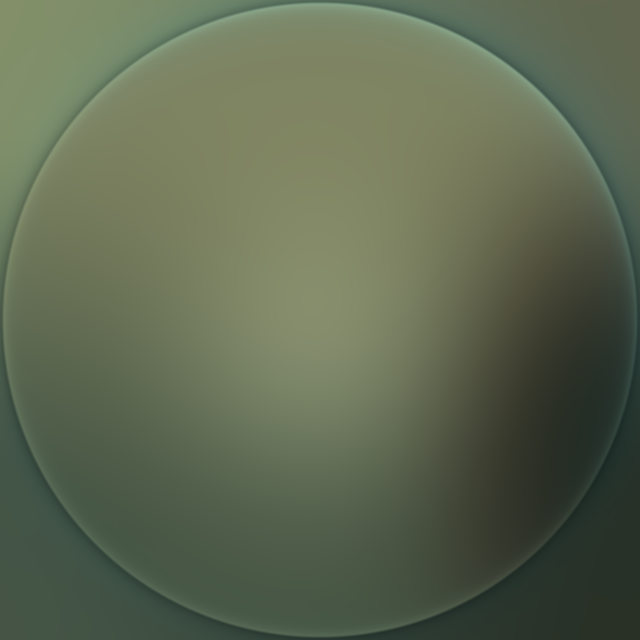
Give the GLSL for this background, as a Shadertoy shader.

```glsl
// A large olive glass sphere almost filling the canvas, over a matching backdrop.
// Smooth ramps and Gaussian lobes give the light and the shadow; the distance
// to the circle drives the teal halo, the dark contour and the bright rim.

const float RADIUS = 0.991;

// Backdrop: four corner tones, light at upper left
vec3 backdrop(vec2 p) {
    float side = smoothstep(-1.0, 1.0, p.x);
    float rise = smoothstep(-0.5, 0.65, p.y);
    vec3 low  = mix(vec3(0.27, 0.33, 0.27), vec3(0.16, 0.19, 0.15), side);
    vec3 high = mix(vec3(0.51, 0.56, 0.41), vec3(0.38, 0.40, 0.31), side);
    return mix(low, high, rise);
}

// Sphere body: vertical ramp, central glow, slanted shadow on the right
vec3 sphereBody(vec2 p) {
    float rise = smoothstep(-0.7, 0.75, p.y);
    vec3 color = mix(vec3(0.27, 0.325, 0.255), vec3(0.49, 0.505, 0.37), rise);

    vec2 g = p - vec2(0.0, -0.12);
    color += vec3(0.16, 0.155, 0.125) * exp(-4.0 * dot(g, g));

    vec2 s = p - vec2(0.88, -0.36);
    float shade = 0.95 * exp(-6.0 * s.x * s.x - 1.9 * s.y * s.y + 1.5 * s.x * s.y);
    color = mix(color, vec3(0.13, 0.165, 0.13), shade);
    // Warm band where the shadow is half deep
    color -= vec3(0.0, 0.035, 0.03) * 4.0 * shade * (1.0 - shade);
    return color;
}

void mainImage(out vec4 fragColor, in vec2 fragCoord) {
    float size = min(iResolution.x, iResolution.y);
    vec2 p = (2.0 * fragCoord - iResolution.xy) / size;
    float r = length(p);
    float d = r - RADIUS;
    vec2 n = p / max(r, 0.001);
    float lit = smoothstep(-0.3, 0.9, dot(n, vec2(0.5, 0.866)));

    // Outside: teal halo and dark contour hugging the circle
    float outer = max(d, 0.0);
    vec3 outside = backdrop(p);
    outside += vec3(-0.05, 0.02, 0.055) * exp(-outer * 9.0) * (0.4 + 0.8 * lit);
    outside *= 1.0 - 0.28 * exp(-outer * 55.0);

    // Inside: cool edge tint, then a thin rim stronger toward the light
    float inner = max(-d, 0.0);
    vec3 inside = sphereBody(p);
    inside += vec3(-0.01, 0.045, 0.075) * exp(-inner * 9.0) * (0.25 + 0.75 * lit);
    vec3 rim = mix(vec3(0.085, 0.095, 0.075), vec3(0.07, 0.13, 0.125), lit);
    inside += rim * exp(-inner * 65.0);

    float edge = 2.0 / size + 0.003;
    vec3 color = mix(inside, outside, smoothstep(-edge, edge, d));
    fragColor = vec4(color, 1.0);
}
```
